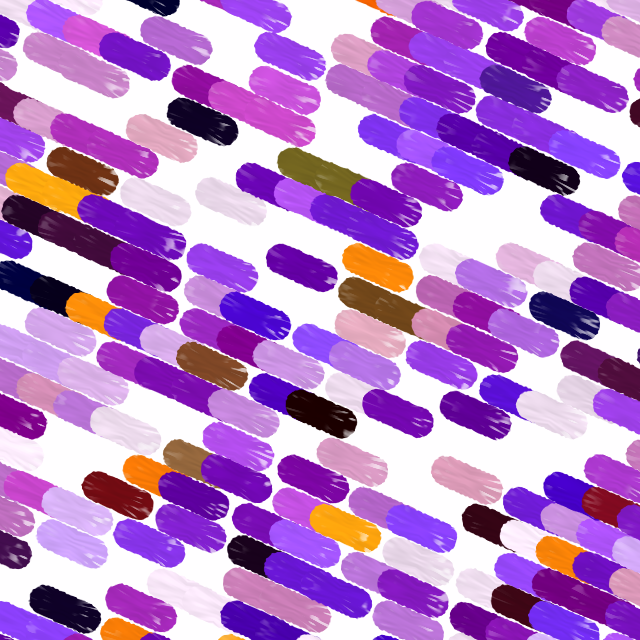
Reproduce this pattern procedurally as a three.js fragment shader.

```glsl
// Slanted brush dabs in violet, mauve, plum and a little orange on white paper.
// Dabs are capsules on an oblique lattice; within each band the lower right dab
// lies on top. Hashes choose gaps, colours and runs; noise frays the bristles.

varying vec2 vUv;

const vec2 ORIGIN = vec2(0.4323, 0.7591);      // centre of dab (0, 0)
const vec2 DAB_STEP = vec2(0.0570, -0.0254);   // to the next dab in a band
const vec2 BAND_STEP = vec2(0.0635, 0.0254);   // to the next band
const float HALF_LENGTH = 0.0352;              // half of the capsule axis
const float RADIUS = 0.0236;
const float JITTER = 0.0035;
const float FRAY = 0.0024;
const float EDGE = 0.0012;
const float FILLED = 0.56;                     // share of lattice places painted
const float RUN_CHANCE = 0.36;                 // chance to keep the previous colour
const float STREAK_STRENGTH = 0.65;

const vec3 PAPER = vec3(1.0, 0.995, 1.0);
const vec3 VIOLET = vec3(0.53, 0.13, 0.79);
const vec3 MAUVE = vec3(0.80, 0.56, 0.83);
const vec3 BLUSH = vec3(0.95, 0.88, 0.95);
const vec3 PLUM = vec3(0.20, 0.04, 0.29);
const vec3 ORANGE = vec3(0.98, 0.52, 0.03);
const vec3 BROWN = vec3(0.49, 0.25, 0.14);

float hash(vec2 cell, float salt) {
  vec3 p = fract(vec3(cell, salt) * 0.1031);
  p += dot(p, p.zyx + 31.32);
  return fract((p.x + p.y) * p.z);
}

float noise(vec2 p, float salt) {
  vec2 i = floor(p);
  vec2 f = fract(p);
  f = f * f * (3.0 - 2.0 * f);
  float low = mix(hash(i, salt), hash(i + vec2(1.0, 0.0), salt), f.x);
  float high = mix(hash(i + vec2(0.0, 1.0), salt), hash(i + 1.0, salt), f.x);
  return mix(low, high, f.y);
}

// Paint family by share, then a shift in lightness and in warmth.
vec3 paintColour(vec2 cell) {
  if (hash(cell, 3.0) < RUN_CHANCE) cell.x -= 1.0;
  float family = hash(cell, 11.0);
  float light = hash(cell, 23.0) - 0.5;
  float warm = hash(cell, 37.0) - 0.5;
  vec3 colour;
  if (family < 0.47) {
    colour = VIOLET + light * vec3(0.40, 0.42, 0.34) + warm * vec3(0.26, 0.0, -0.26);
  } else if (family < 0.72) {
    colour = MAUVE + light * vec3(0.16, 0.34, 0.20) + warm * vec3(0.10, 0.02, -0.30);
  } else if (family < 0.79) {
    colour = BLUSH + light * 0.12;
  } else if (family < 0.93) {
    colour = PLUM + light * vec3(0.36, 0.10, 0.46) + warm * vec3(0.22, 0.0, -0.28);
  } else if (family < 0.967) {
    colour = ORANGE + light * vec3(0.04, 0.34, 0.06);
  } else {
    colour = BROWN + light * vec3(0.16, 0.42, 0.20) + warm * vec3(0.24, -0.10, 0.20);
  }
  return clamp(colour, 0.0, 1.0);
}

float capsule(vec2 p) {
  p.x -= clamp(p.x, -HALF_LENGTH, HALF_LENGTH);
  return length(p) - RADIUS;
}

// p.x runs along the dab and p.y across it.
vec3 paintDab(vec3 ground, vec2 p, vec2 cell) {
  float salt = 50.0 + 40.0 * hash(cell, 41.0);
  float along = p.x / HALF_LENGTH;
  float across = p.y / RADIUS / (0.6 + 0.4 * abs(along));

  // Ragged outline
  float fray = noise(p * 260.0, salt) - 0.5;
  float cover = 1.0 - smoothstep(-EDGE, EDGE, capsule(p) + FRAY * fray);

  // Bristle marks fan out at the ends, strongest where the brush lifts
  float bristle = noise(vec2(across * 6.5, along * 2.2), salt);
  float lift = smoothstep(0.25, 1.2, along) + 0.3 * smoothstep(0.5, 1.4, -along);
  float streak = smoothstep(0.60, 0.88, bristle) * lift * STREAK_STRENGTH;

  float grain = noise(vec2(across * 5.0, along * 1.2), salt + 7.0) - 0.5;
  vec3 colour = paintColour(cell) * (1.0 + 0.10 * grain);
  return mix(ground, mix(colour, PAPER, streak), cover);
}

void main() {
  vec2 direction = normalize(DAB_STEP);
  vec2 normal = vec2(-direction.y, direction.x);
  float spacing = length(DAB_STEP);
  vec2 fromOrigin = vUv - ORIGIN;
  float nearestBand = floor(dot(fromOrigin, normal) / dot(BAND_STEP, normal) + 0.5);
  vec3 colour = PAPER;

  for (int j = -1; j <= 1; j++) {
    float band = nearestBand + float(j);
    vec2 offset = fromOrigin - band * BAND_STEP;
    vec2 local = vec2(dot(offset, direction), dot(offset, normal));
    float first = floor(local.x / spacing);

    // Later dabs cover earlier ones
    for (int k = 0; k <= 1; k++) {
      vec2 cell = vec2(first + float(k), band);
      if (hash(cell, 5.0) > FILLED) continue;
      vec2 shift = JITTER * (vec2(hash(cell, 13.0), hash(cell, 17.0)) - 0.5);
      colour = paintDab(colour, local - vec2(cell.x * spacing, 0.0) - shift, cell);
    }
  }

  gl_FragColor = vec4(colour, 1.0);
}
```
